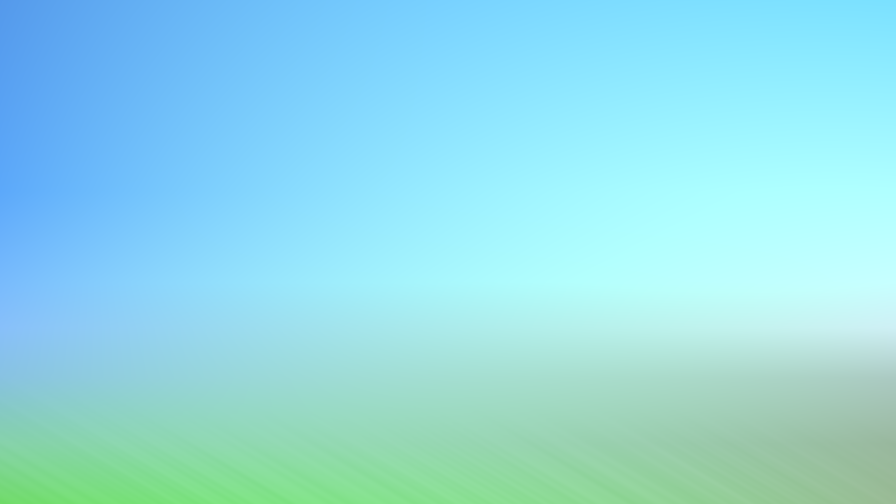
A WebGL 2 fragment shader for this background:

```glsl
#version 300 es
precision highp float;

uniform vec2 u_resolution;
out vec4 fragColor;

// Smooth curve through a left, centre and right colour
vec3 across(float x, vec3 left, vec3 centre, vec3 right) {
    return left * (1.0 - x) * (1.0 - 2.0 * x)
         + centre * 4.0 * x * (1.0 - x)
         + right * x * (2.0 * x - 1.0);
}

// Linear blend weight from one height to another
float rise(float low, float high, float y) {
    return clamp((y - low) / (high - low), 0.0, 1.0);
}

// Colour bands stacked from the meadow up to the zenith
vec3 landscape(vec2 uv) {
    float x = uv.x;
    float y = uv.y;
    vec3 grass   = across(x, vec3(0.44, 0.86, 0.41), vec3(0.53, 0.88, 0.56), vec3(0.60, 0.73, 0.58));
    vec3 meadow  = across(x, vec3(0.52, 0.82, 0.66), vec3(0.59, 0.84, 0.70), vec3(0.60, 0.72, 0.62));
    vec3 mist    = across(x, vec3(0.53, 0.76, 0.88), vec3(0.64, 0.87, 0.82), vec3(0.67, 0.79, 0.76));
    vec3 haze    = across(x, vec3(0.53, 0.75, 0.98), vec3(0.67, 0.92, 0.92), vec3(0.81, 0.94, 0.96));
    vec3 horizon = across(x, vec3(0.47, 0.73, 0.99), vec3(0.66, 0.97, 0.99), vec3(0.78, 1.00, 1.00));
    vec3 sky     = across(x, vec3(0.36, 0.66, 0.98), vec3(0.60, 0.93, 1.00), vec3(0.69, 1.00, 1.00));
    vec3 zenith  = across(x, vec3(0.33, 0.60, 0.92), vec3(0.47, 0.82, 1.00), vec3(0.48, 0.88, 1.00));

    vec3 color = mix(grass, meadow, rise(0.0, 0.12, y));
    color = mix(color, mist, rise(0.12, 0.25, y));
    color = mix(color, haze, rise(0.25, 0.35, y));
    color = mix(color, horizon, rise(0.35, 0.44, y));
    color = mix(color, sky, rise(0.44, 0.62, y));
    return mix(color, zenith, rise(0.62, 1.0, y));
}

// Layered sines, fine across the slope and slow along it
float streaks(vec2 slope) {
    float sum = 0.0;
    float frequency = 67.0;
    float weight = 0.30;
    for (int i = 0; i < 5; i++) {
        float phase = float(i) * 2.4;
        float drift = 1.8 * sin(slope.y * 19.0 + phase);
        float fade = 0.65 + 0.35 * sin(slope.x * 5.0 + slope.y * 13.0 + phase);
        sum += weight * fade * sin(slope.y * frequency + drift + phase);
        frequency *= 1.63;
        weight *= 0.92;
    }
    return sum;
}

void main() {
    vec2 uv = gl_FragCoord.xy / u_resolution;
    vec2 p = gl_FragCoord.xy / u_resolution.y;

    // Axes along and across the falling streaks
    vec2 fall = normalize(vec2(1.0, -0.59));
    vec2 slope = vec2(dot(p, fall), dot(p, vec2(-fall.y, fall.x)));

    float reach = 0.22 + 0.10 * (1.0 - smoothstep(0.0, 0.2, uv.x));
    float mask = 1.0 - smoothstep(0.02, reach, uv.y);
    mask *= mix(1.0, 0.5, smoothstep(0.75, 1.0, uv.x));

    vec3 streakTint = vec3(0.024, 0.014, 0.028);
    vec3 color = landscape(uv) + streakTint * streaks(slope) * mask;
    fragColor = vec4(clamp(color, 0.0, 1.0), 1.0);
}
```
